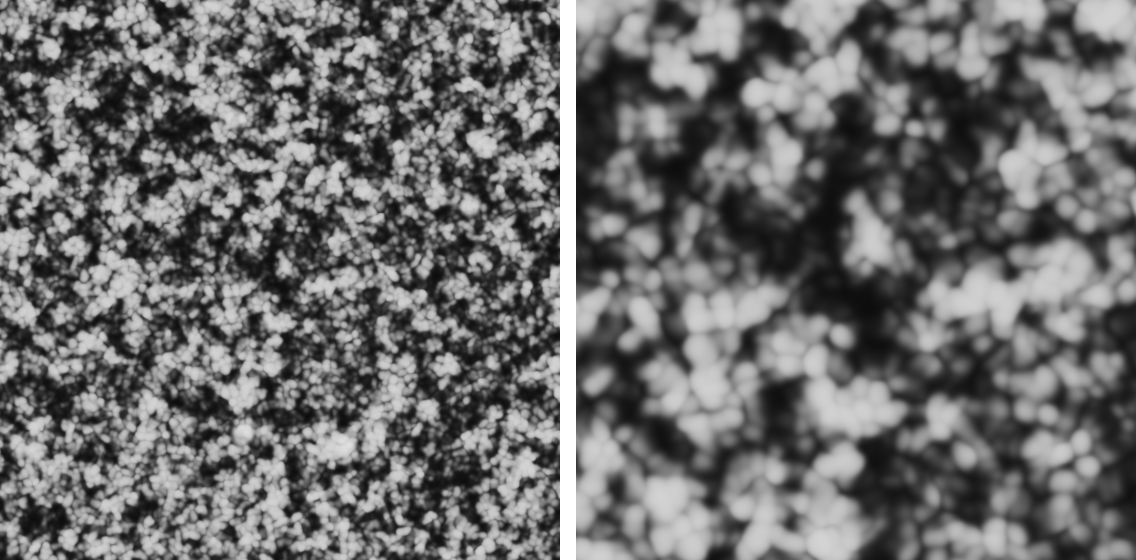
Left: the whole. Right: its middle third, enlarged.
A three.js fragment shader for this texture:

```glsl
// Rough grey mineral surface: soft clustered grains with dark pits and a few pale pebbles.
varying vec2 vUv;

#define COARSE_SCALE 13.0
#define GRAIN_SCALE 30.0
#define CRUMB_SCALE 54.0
#define FINE_SCALE 96.0
#define PEBBLE_SCALE 19.0
#define PEBBLE_SHARE 0.02
#define CELL_SOFTNESS 5.0
#define DOME_RELIEF 3.5
#define CONTRAST 1.2
#define MID_GREY 0.445
#define GREY_RANGE 0.41
#define WARP 0.0014

// Three random values from 0 to 1 for a cell.
vec3 hash3(vec2 cell) {
  vec3 p = fract(cell.xyx * vec3(0.1031, 0.1030, 0.0973));
  p += dot(p, p.yxz + 33.33);
  return fract((p.xxy + p.yzz) * p.zyx);
}

vec2 rotate(vec2 p, float angle) {
  float c = cos(angle), s = sin(angle);
  return vec2(c * p.x - s * p.y, s * p.x + c * p.y);
}

// Smooth cellular noise: random tone per grain plus its rounded dome, centred on zero.
float grains(vec2 p) {
  vec2 cell = floor(p);
  float weightSum = 0.0;
  float toneSum = 0.0;
  for (int y = -1; y <= 1; y++) {
    for (int x = -1; x <= 1; x++) {
      vec2 neighbour = cell + vec2(float(x), float(y));
      vec3 rnd = hash3(neighbour + 100.0);
      vec2 offset = neighbour + rnd.xy - p;
      float weight = exp(-CELL_SOFTNESS * dot(offset, offset));
      weightSum += weight;
      toneSum += weight * (2.0 * rnd.z - 1.0);
    }
  }
  float squaredDistance = -log(weightSum) / CELL_SOFTNESS;
  return toneSum / weightSum + DOME_RELIEF * (0.128 - squaredDistance);
}

// Sparse rounded pebbles, each kept inside its own cell.
float pebbles(vec2 p) {
  vec3 rnd = hash3(floor(p) + 300.0);
  vec2 centre = mix(vec2(0.42), vec2(0.58), rnd.xy);
  float radius = length((fract(p) - centre) * vec2(1.0, 0.85));
  return step(1.0 - PEBBLE_SHARE, rnd.z) * (1.0 - smoothstep(0.2, 0.42, radius));
}

// Layered sines bend the cells into irregular outlines.
vec2 warp(vec2 p) {
  vec2 broad = sin(p.yx * vec2(61.0, 53.0) + 2.0 * sin(p * 37.0));
  vec2 tight = sin(p.yx * vec2(149.0, 167.0) + 2.0 * sin(p * 113.0 + 1.3));
  return p + WARP * (broad + 0.5 * tight);
}

void main() {
  vec2 p = warp(vUv);

  // Layers from broad patches to fine crumbs, turned to hide the grid.
  float relief = 0.30 * grains(rotate(p, 0.4) * COARSE_SCALE);
  relief += 0.75 * grains(rotate(p, 1.1) * GRAIN_SCALE + 17.0);
  relief += 0.52 * grains(rotate(p, 2.0) * CRUMB_SCALE + 41.0);
  relief += 0.44 * grains(rotate(p, 2.7) * FINE_SCALE + 73.0);

  // Soft limit to near black pits and pale crests.
  float tone = CONTRAST * relief;
  float grey = MID_GREY + GREY_RANGE * tone / sqrt(1.0 + tone * tone);

  float pebbleGrey = 0.82 + 0.04 * relief;
  grey = mix(grey, pebbleGrey, 0.85 * pebbles(rotate(p, 0.7) * PEBBLE_SCALE));
  gl_FragColor = vec4(vec3(grey), 1.0);
}
```
